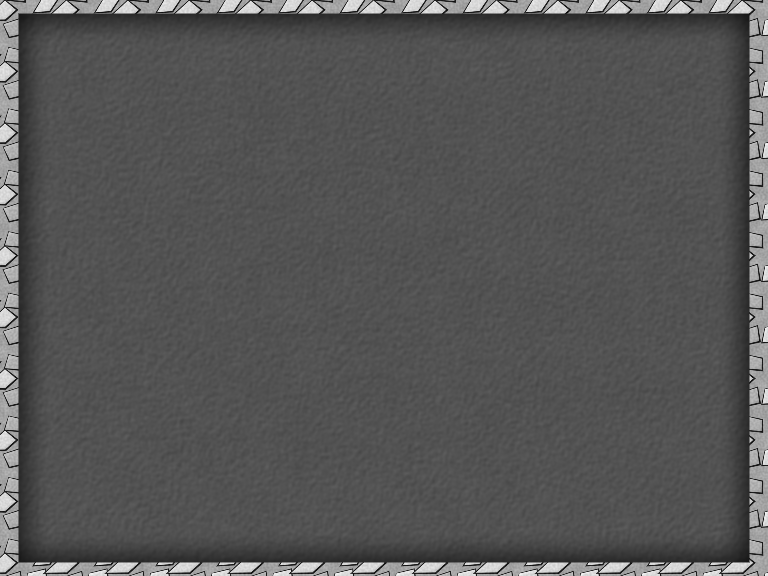
Reproduce this background procedurally as a Shadertoy shader.

```glsl
// Draws a dark embossed panel with a soft inner shadow, framed by cracked paving stones.

const float TILES_HIGH = 9.375;            // stone tiles along the canvas height
const vec2 FRAME_SIZE = vec2(0.301, 0.22); // frame thickness, in tiles
const float SHADOW_REACH = 0.54;
const float PANEL_GREY = 0.322;
const float MORTAR_GREY = 0.64;
const float STONE_GREY = 0.69;
const float PALE_GREY = 0.85;
const float CRACK_GREY = 0.1;

vec2 hashGradient(vec2 cell) {
    vec3 h = fract(cell.xyx * vec3(0.1031, 0.1030, 0.0973));
    h += dot(h, h.yzx + 33.33);
    float angle = 6.2832 * fract((h.x + h.y) * h.z);
    return vec2(cos(angle), sin(angle));
}

float gradientNoise(vec2 p) {
    vec2 cell = floor(p), f = fract(p);
    vec2 u = f * f * f * (f * (f * 6.0 - 15.0) + 10.0);
    float a = dot(hashGradient(cell), f);
    float b = dot(hashGradient(cell + vec2(1, 0)), f - vec2(1, 0));
    float c = dot(hashGradient(cell + vec2(0, 1)), f - vec2(0, 1));
    float d = dot(hashGradient(cell + vec2(1, 1)), f - vec2(1, 1));
    return mix(mix(a, b, u.x), mix(c, d, u.x), u.y);
}

// Rough surface, slightly stretched along the rising diagonal
float roughHeight(vec2 p) {
    vec2 q = vec2((p.x - p.y) * 0.6, (p.x + p.y) * 0.8);
    return gradientNoise(q * 10.0) + 0.7 * gradientNoise(q.yx * 17.0 + 7.3);
}

float emboss(vec2 p) {
    vec2 light = vec2(0.018, 0.022);
    return roughHeight(p + light) - roughHeight(p - light);
}

// Uneven tone of the panel at fine and broad sizes
float mottle(vec2 p) {
    return 0.022 * gradientNoise(p * 13.0 + 3.7) + 0.012 * gradientNoise(p * 4.0)
         + 0.010 * gradientNoise(p * 1.3 + 5.1);
}

// Signed distance to one side of a clockwise polygon, with y pointing down
float sideDistance(vec2 p, vec2 a, vec2 b) {
    vec2 side = normalize(b - a);
    return dot(p - a, vec2(side.y, -side.x));
}

float quadDistance(vec2 p, vec2 a, vec2 b, vec2 c, vec2 d) {
    return max(max(sideDistance(p, a, b), sideDistance(p, b, c)),
               max(sideDistance(p, c, d), sideDistance(p, d, a)));
}

vec2 wrapAround(vec2 p, vec2 center) {
    return fract(p - center + 0.5) - 0.5;
}

// Adds a stone whose thin outline is heavier on the lower right
float paintStone(float base, float dist, float grey, vec2 local, float pixel) {
    float lit = clamp(dot(local, vec2(-3.0, -4.0)), -1.0, 1.0);
    float bevel = 0.1 * lit * smoothstep(-0.07, -0.01, dist);
    float halfWidth = 0.009 - 0.005 * lit;
    float outline = 1.0 - smoothstep(halfWidth - 0.4 * pixel, halfWidth + 0.4 * pixel, abs(dist));
    base = mix(base, grey + bevel, smoothstep(0.5 * pixel, -0.5 * pixel, dist));
    return mix(base, CRACK_GREY, outline);
}

float stoneFrame(vec2 p, float pixel) {
    float grey = MORTAR_GREY + 0.06 * gradientNoise(p * 5.0);

    // Grey slabs
    vec2 q = wrapAround(p, vec2(0.25, -0.07));
    float dist = quadDistance(q, vec2(-0.11, -0.16), vec2(0.16, -0.10), vec2(0.16, 0.10), vec2(-0.18, 0.07));
    grey = paintStone(grey, dist, STONE_GREY, q, pixel);

    q = wrapAround(p, vec2(0.23, 0.46));
    dist = quadDistance(q, vec2(-0.18, -0.07), vec2(0.10, -0.16), vec2(0.14, 0.10), vec2(-0.08, 0.15));
    grey = paintStone(grey, dist, STONE_GREY, q, pixel);

    q = wrapAround(p, vec2(0.58, 0.46));
    dist = quadDistance(q, vec2(-0.13, -0.13), vec2(0.16, -0.20), vec2(0.20, 0.10), vec2(-0.18, 0.12));
    grey = paintStone(grey, dist, PALE_GREY, q, pixel);

    // Pale slabs
    q = wrapAround(p, vec2(0.78, 0.06));
    dist = quadDistance(q, vec2(-0.24, 0.15), vec2(-0.04, -0.18), vec2(0.23, -0.17), vec2(0.03, 0.13));
    grey = paintStone(grey, dist, PALE_GREY, q, pixel);

    q = wrapAround(p, vec2(0.0, 0.16));
    dist = quadDistance(q, vec2(-0.28, 0.17), vec2(0.08, -0.16), vec2(0.28, 0.0), vec2(0.09, 0.17));
    grey = paintStone(grey, dist, PALE_GREY, q, pixel);

    return grey + 0.09 * gradientNoise(p * 27.0);
}

float shadedPanel(vec2 p, vec2 inset) {
    vec2 light = smoothstep(-SHADOW_REACH, SHADOW_REACH, inset);
    return (PANEL_GREY + 0.025 * emboss(p) + mottle(p)) * light.x * light.y;
}

void mainImage(out vec4 fragColor, in vec2 fragCoord) {
    float pixel = TILES_HIGH / iResolution.y;
    vec2 size = iResolution.xy * pixel;
    vec2 p = vec2(fragCoord.x, iResolution.y - fragCoord.y) * pixel;

    // Distance inward from each pair of frame edges
    vec2 inset = min(p, size - p) - FRAME_SIZE;
    float inside = smoothstep(-0.5 * pixel, 0.5 * pixel, min(inset.x, inset.y));

    float grey = mix(stoneFrame(p, pixel), shadedPanel(p, inset), inside);
    fragColor = vec4(vec3(clamp(grey, 0.0, 1.0)), 1.0);
}
```
